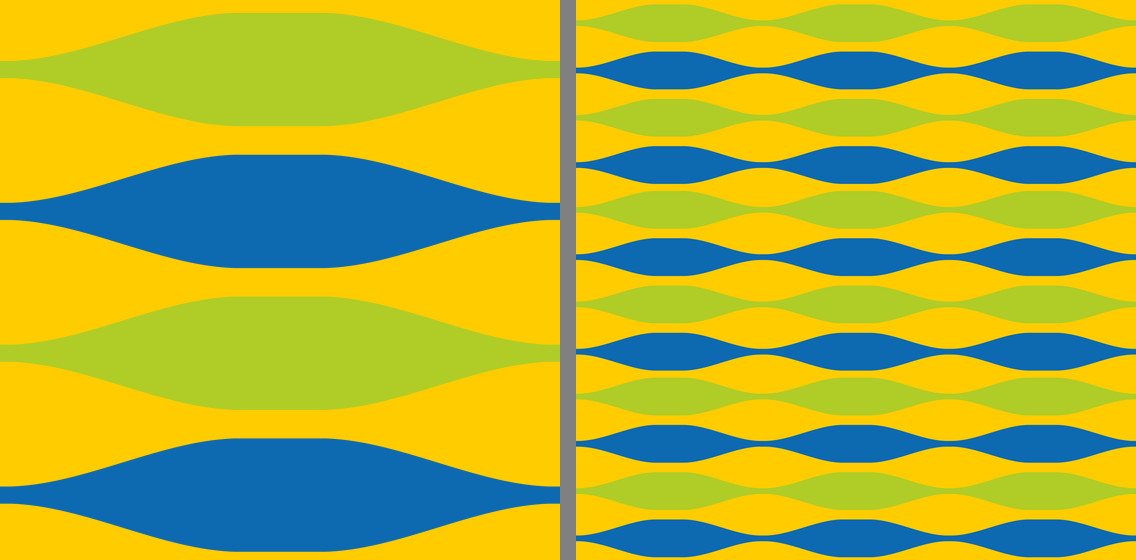
Left: one tile. Right: repeated 3 by 3.
A WebGL 2 fragment shader for this pattern:

```glsl
#version 300 es
precision highp float;

uniform vec2 u_resolution;
out vec4 fragColor;

const vec3 YELLOW = vec3(1.0, 0.80, 0.0);
const vec3 GREEN = vec3(0.69, 0.80, 0.15);
const vec3 BLUE = vec3(0.05, 0.41, 0.69);

// Half height of a band: thin at the sides, swelling to a flat middle
float bandHalfHeight(float x) {
    float rise = clamp((0.481 - abs(x - 0.5)) / 0.4, 0.0, 1.0);
    float swell = mix(rise, smoothstep(0.0, 1.0, rise), 0.85);
    return mix(0.0153, 0.1012, swell);
}

void main() {
    vec2 uv = gl_FragCoord.xy / u_resolution;
    float pixel = 1.0 / u_resolution.y;

    // Four bands, blue and green in turn from the bottom
    float band = clamp(floor((uv.y - 0.1159) / 0.2533 + 0.5), 0.0, 3.0);
    float center = 0.1159 + 0.2533 * band;
    vec3 bandColor = mix(BLUE, GREEN, mod(band, 2.0));

    // Smooth band edge over the ground
    float edge = abs(uv.y - center) - bandHalfHeight(uv.x);
    float coverage = 1.0 - smoothstep(-0.75 * pixel, 0.75 * pixel, edge);
    fragColor = vec4(mix(YELLOW, bandColor, coverage), 1.0);
}
```
